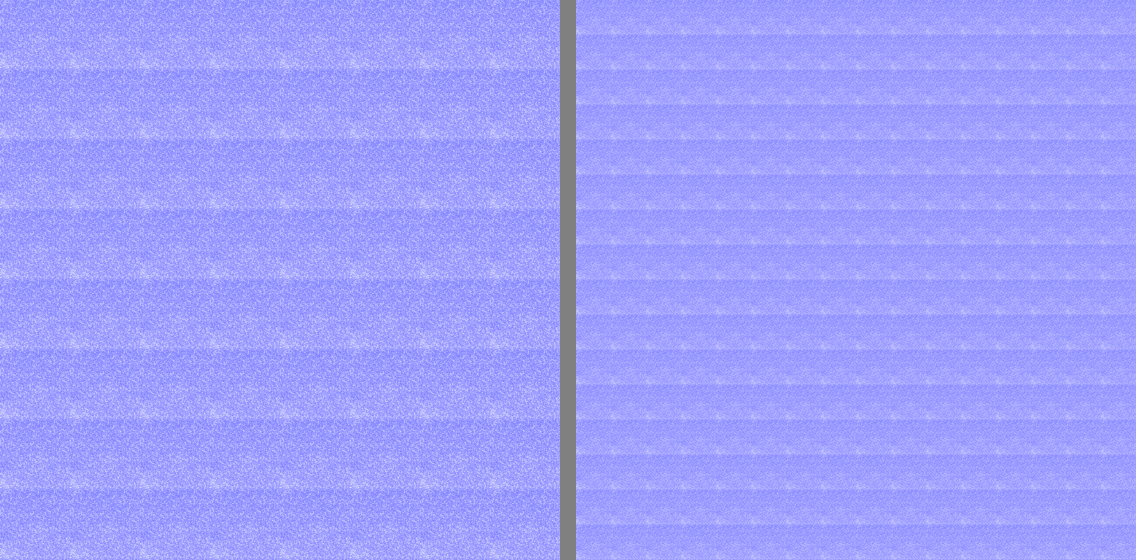
Left, the tile; right, the same tile 2 across and 2 down.
Write a WebGL 1 fragment shader that draws this texture map.

```glsl
precision highp float;
uniform vec2 u_resolution;

#define REPEATS 8.0
#define BASE_TONE 0.615
#define FADE_DEPTH 0.054
#define FADE_SHIFT 0.030
#define FINE_GRAIN 0.135
#define MEDIUM_GRAIN 0.115
#define COARSE_GRAIN 0.065
#define MOTTLE 0.032
#define FLECK_TONE 0.032
#define GRAIN_SKEW 1.0

// Unit gradient for one lattice corner
vec2 cornerGradient(vec2 cell, float seed) {
    vec3 h = fract(vec3(cell.xyx + seed) * vec3(0.1031, 0.1030, 0.0973));
    h += dot(h, h.yzx + 33.33);
    float angle = 6.28319 * fract((h.x + h.y) * h.z);
    return vec2(cos(angle), sin(angle));
}

float cornerValue(vec2 cell, vec2 corner, vec2 f, float period, float seed) {
    return dot(cornerGradient(mod(cell + corner, period), seed), f - corner);
}

// Gradient noise that wraps over one unit of uv
float wrapNoise(vec2 uv, float period, float seed) {
    vec2 p = uv * period;
    vec2 cell = floor(p);
    vec2 f = p - cell;
    vec2 s = f * f * f * (f * (f * 6.0 - 15.0) + 10.0);
    float low = mix(cornerValue(cell, vec2(0.0, 0.0), f, period, seed),
                    cornerValue(cell, vec2(1.0, 0.0), f, period, seed), s.x);
    float high = mix(cornerValue(cell, vec2(0.0, 1.0), f, period, seed),
                     cornerValue(cell, vec2(1.0, 1.0), f, period, seed), s.x);
    return mix(low, high, s.y);
}

// Whole-number rotation and scale, so the noise still wraps
vec2 turn(vec2 uv, float a, float b) {
    return vec2(a * uv.x + b * uv.y, a * uv.y - b * uv.x);
}

// Soft round patch, wrapped inside the repeat
float softPatch(vec2 uv, vec2 center, vec2 radius) {
    vec2 d = (fract(uv - center + 0.5) - 0.5) / radius;
    return exp(-dot(d, d));
}

void main() {
    vec2 uv = fract(gl_FragCoord.xy / u_resolution * REPEATS);

    // Vertical fade: pale at the foot, dark at the head
    float height = fract(uv.y + FADE_SHIFT);
    float fade = (1.0 - height) * smoothstep(0.0, 0.09, height);

    // Pale and dark patches
    float patches = 0.066 * softPatch(uv, vec2(0.083, 0.083), vec2(0.13, 0.11))
                  + 0.026 * softPatch(uv, vec2(0.55, 0.37), vec2(0.12, 0.12))
                  + 0.026 * softPatch(uv, vec2(0.99, 0.75), vec2(0.06, 0.14))
                  - 0.040 * softPatch(uv, vec2(0.05, 0.34), vec2(0.06, 0.08));

    // Rough grain on lattices turned to different angles
    float fine = wrapNoise(turn(uv, 2.0, 1.0), 23.0, 3.0);
    float medium = wrapNoise(turn(uv, 3.0, -2.0), 9.0, 41.0);
    float coarse = wrapNoise(turn(uv, 1.0, 2.0), 7.0, 77.0);
    float broad = wrapNoise(turn(uv, 2.0, -1.0), 3.0, 119.0);
    float grain = FINE_GRAIN * fine + MEDIUM_GRAIN * medium
                + COARSE_GRAIN * coarse + MOTTLE * broad;
    grain += GRAIN_SKEW * grain * grain;

    // Crisp pale flecks, clustered where the surface is pale
    float fleckField = 0.6 * medium + 0.4 * fine + 0.4 * coarse + 0.2 * broad + 2.0 * patches;
    float flecks = FLECK_TONE * smoothstep(0.15, 0.21, fleckField);

    float tone = BASE_TONE + FADE_DEPTH * (fade - 0.48) + patches + grain + flecks;
    tone = clamp(tone, 0.52, 0.85);
    float blue = 1.0 - 0.012 * smoothstep(0.65, 0.76, tone);
    gl_FragColor = vec4(tone, tone + 0.002, blue, 1.0);
}
```
